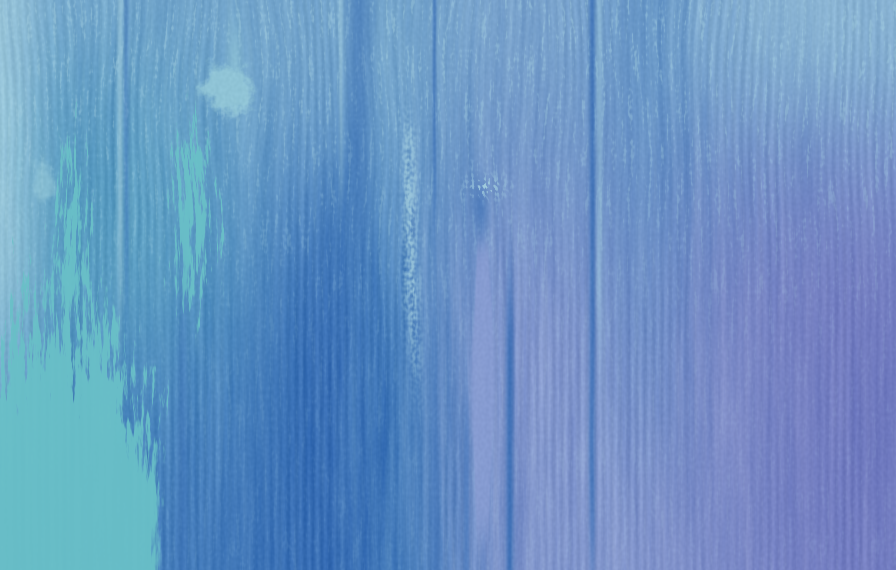
A Shadertoy shader for this texture:

```glsl
// Weathered wooden planks under a wash of teal, blue and violet.
// Broad colour washes come first, then ragged paint, seams and knots,
// all broken up by vertical grain made from stretched gradient noise.

const vec3 STEEL  = vec3(0.31, 0.53, 0.75);
const vec3 HAZE   = vec3(0.46, 0.65, 0.80);
const vec3 PALE   = vec3(0.62, 0.79, 0.86);
const vec3 DEEP   = vec3(0.21, 0.42, 0.70);
const vec3 LILAC  = vec3(0.51, 0.59, 0.80);
const vec3 VIOLET = vec3(0.45, 0.49, 0.755);
const vec3 TEAL   = vec3(0.41, 0.75, 0.78);
const vec3 LAGOON = vec3(0.36, 0.64, 0.76);

const float RIB_COUNT = 108.0;
const float RIB_DEPTH = 0.026;
const float STREAK_DEPTH = 0.11;
const float SCRATCH_DEPTH = 0.42;
const vec2 KNOT = vec2(0.256, 0.845);
const vec2 SMALL_KNOT = vec2(0.049, 0.685);

// centre, half width, fade height (negative: visible below it), strength (negative: dark)
const int SEAM_COUNT = 11;
const vec4 SEAMS[SEAM_COUNT] = vec4[](
    vec4(0.134, 0.0035, 0.48, 0.60), vec4(0.141, 0.003, 0.50, -0.45),
    vec4(0.381, 0.0025, 0.72, 0.60), vec4(0.400, 0.014, 0.62, -0.50),
    vec4(0.485, 0.0025, 0.62, -0.65), vec4(0.204, 0.006, -0.50, -0.40),
    vec4(0.569, 0.0045, -0.50, -0.85), vec4(0.661, 0.0035, 0.02, -0.75),
    vec4(0.669, 0.0035, 0.40, 0.45), vec4(0.487, 0.006, -0.35, -0.55),
    vec4(0.520, 0.004, -0.30, -0.50));

vec2 gradientAt(vec2 cell) {
    vec3 q = fract(vec3(cell.xyx) * vec3(0.1031, 0.1030, 0.0973));
    q += dot(q, q.yzx + 33.33);
    float angle = 6.2832 * fract((q.x + q.y) * q.z);
    return vec2(cos(angle), sin(angle));
}

float gradientNoise(vec2 p) {
    vec2 i = floor(p), f = p - i;
    vec2 w = f * f * f * (f * (f * 6.0 - 15.0) + 10.0);
    float a = dot(gradientAt(i), f);
    float b = dot(gradientAt(i + vec2(1, 0)), f - vec2(1, 0));
    float c = dot(gradientAt(i + vec2(0, 1)), f - vec2(0, 1));
    float d = dot(gradientAt(i + vec2(1, 1)), f - vec2(1, 1));
    return mix(mix(a, b, w.x), mix(c, d, w.x), w.y);
}

float fbm(vec2 p) {
    float sum = 0.0, amp = 0.6;
    for (int i = 0; i < 4; i++) {
        sum += amp * gradientNoise(p);
        p = p * 2.03 + 17.3;
        amp *= 0.55;
    }
    return sum;
}

float bump(float x, float centre, float width) {
    float d = (x - centre) / width;
    return exp(-d * d);
}

float fall(float lo, float hi, float x) { return 1.0 - smoothstep(lo, hi, x); }

// Large soft colour fields
vec3 wash(float u, float v) {
    float top = smoothstep(0.35, 1.0, v);
    vec3 col = mix(STEEL, HAZE, top);
    col = mix(col, LILAC, smoothstep(0.42, 0.58, u) * (1.0 - 0.75 * top));
    col = mix(col, STEEL, 0.40 * bump(u, 0.73, 0.06) * smoothstep(0.0, 0.5, v));
    col = mix(col, PALE, 0.40 * smoothstep(0.7, 0.9, u) * smoothstep(0.65, 1.0, v));
    col = mix(col, VIOLET, smoothstep(0.64, 0.97, u) * fall(0.40, 0.92, v));
    col = mix(col, LAGOON, 0.75 * fall(0.12, 0.36, u) * bump(v, 0.6, 0.32));
    col = mix(col, DEEP, 0.60 * bump(u, 0.31, 0.16) * fall(0.0, 0.55, v));
    col = mix(col, DEEP, 0.90 * bump(u, 0.365, 0.065) * fall(0.30, 0.95, v));
    return mix(col, PALE, 0.80 * fall(0.0, 0.075, u) * smoothstep(0.1, 0.6, v));
}

// Opaque pool at lower left, plus flaking columns above it
float tealCover(float u, float v, float rough) {
    float rim = mix(0.43, 0.24, smoothstep(0.11, 0.17, u));
    float pool = min((0.176 - u) * 25.0, (rim - v) * 2.6);
    pool = min(pool, (u - 0.032 * smoothstep(0.08, 0.5, v)) * 25.0 + 0.4);
    float column = bump(u, 0.082, 0.032) * bump(v, 0.58, 0.26) - 0.78;
    float flakes = bump(u, 0.217, 0.045) * bump(v, 0.62, 0.27) - 0.88;
    float cover = max(pool, max(column, flakes));
    return smoothstep(-0.12, 0.14, cover + rough * mix(0.4, 1.4, smoothstep(0.0, 0.4, v)));
}

void mainImage(out vec4 fragColor, in vec2 fragCoord) {
    vec2 uv = fragCoord / iResolution.xy;
    float u = uv.x, v = uv.y, top = smoothstep(0.3, 1.0, v);

    // Grain coordinate, bent around the knots
    vec2 k = (uv - KNOT) / vec2(0.055, 0.16), s = (uv - SMALL_KNOT) / vec2(0.03, 0.1);
    float x = u + 0.012 * top * gradientNoise(uv * vec2(7.0, 3.5));
    x -= 0.016 * k.x * exp(-dot(k, k)) + 0.009 * s.x * exp(-dot(s, s));
    float streak = fbm(vec2(x * 75.0, v * 2.2));
    float fibre = fbm(vec2(x * 190.0, v * 13.0));
    float speck = gradientNoise(uv * vec2(270.0, 130.0));

    vec3 col = wash(u + 0.035 * streak, v);
    float paint = tealCover(u, v, 0.75 * fibre + 0.35 * streak);
    col = mix(col, TEAL, paint * 0.95);

    // Ribs, streaks and pale worn fibres
    float bare = 1.0 - 0.92 * paint;
    float ribMask = 0.35 + 0.65 * smoothstep(-0.2, 0.3, gradientNoise(uv * vec2(13.0, 2.0)));
    col += bare * RIB_DEPTH * ribMask * sin(6.2832 * RIB_COUNT * x);
    col += bare * STREAK_DEPTH * (streak + 0.35 * fibre) * vec3(1.0, 0.9, 0.5) * fall(0.6, 1.5, u);
    float worn = smoothstep(0.08, 0.42, fibre + 0.25 * speck) * (0.15 + 0.85 * top);
    col = mix(col, PALE, bare * SCRATCH_DEPTH * worn);

    // Plank seams
    for (int i = 0; i < SEAM_COUNT; i++) {
        vec4 seam = SEAMS[i];
        float fade = smoothstep(-0.15, 0.15, (v - abs(seam.z)) * (seam.z < 0.0 ? -1.0 : 1.0));
        float line = bump(u + 0.002 * streak, seam.x, seam.y) * fade * abs(seam.w);
        col = mix(col, seam.w < 0.0 ? DEEP : PALE, line * (1.0 - 0.5 * paint));
    }

    // Knots with ragged rims
    float rag = 0.9 * fbm(uv * vec2(45.0, 28.0));
    float knot = fall(0.65, 1.2, length((uv - KNOT) / vec2(0.028, 0.046)) + rag);
    knot = max(knot, 0.7 * bump(u, 0.262, 0.008) * bump(v, 0.89, 0.07));
    float minor = fall(0.5, 1.3, length((uv - SMALL_KNOT) / vec2(0.013, 0.035)) + rag);
    col = mix(col, mix(PALE, TEAL, 0.2), max(0.9 * knot, 0.6 * minor));

    // Curved white scrape, lilac tongue and the dark smear above it
    float bend = 0.449 + 0.045 * (0.8 - v) * (0.8 - v) + 0.006 * streak;
    float scrape = bump(u, bend + 0.006, 0.007) * smoothstep(0.25, 0.5, v) * fall(0.72, 0.85, v);
    col = mix(col, PALE, scrape * clamp(0.45 + fibre + speck, 0.0, 0.8));
    float tongueWidth = mix(0.006, 0.014, bump(v, 0.33, 0.16));
    float tongue = fall(0.7, 1.2, abs(u - 0.539 + 0.004 * streak) / tongueWidth);
    col = mix(col, LILAC + 0.025, 0.85 * tongue * smoothstep(0.0, 0.12, v) * fall(0.54, 0.60, v));
    col = mix(col, DEEP, 0.55 * bump(u, 0.537, 0.008) * bump(v, 0.635, 0.05));
    float flecks = bump(u, 0.542, 0.018) * bump(v, 0.672, 0.018);
    col = mix(col, PALE, flecks * smoothstep(0.0, 0.3, speck + fibre));

    col += 0.025 * speck * bare;
    fragColor = vec4(clamp(col, 0.0, 1.0), 1.0);
}
```
